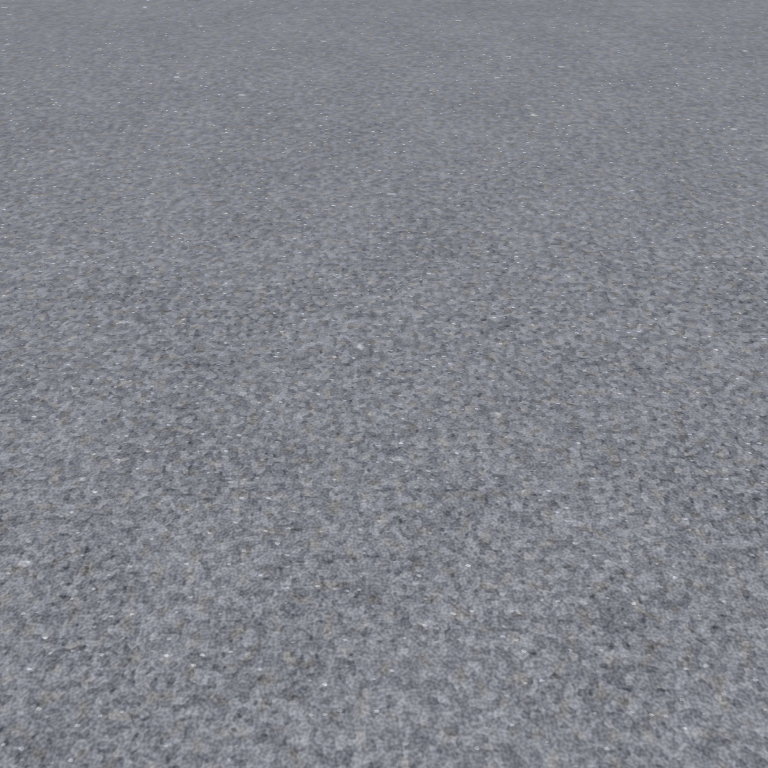
Give the GLSL for this texture, as a WebGL 2 fragment shader.

```glsl
#version 300 es
precision highp float;
// Weathered blue-grey asphalt receding toward a horizon above the canvas.

uniform vec2 u_resolution;
out vec4 fragColor;

const vec3  ASPHALT       = vec3(0.508, 0.520, 0.550);
const vec3  WARM_TINT     = vec3(0.035, 0.010, -0.030);
const float HORIZON       = 1.45;   // height of the vanishing line
const float FORESHORTEN   = 1.5;    // stretch of the ground along the view
const float MIN_FEATURE   = 0.002;  // smallest visible grain height
const float PATCH_FREQ    = 6.0;
const float CLUMP_FREQ    = 34.0;
const float COARSE_FREQ   = 75.0;
const float STONE_FREQ    = 160.0;
const float FINE_FREQ     = 290.0;
const float PATCH_AMOUNT  = 0.025;
const float CLUMP_AMOUNT  = 0.045;
const float COARSE_AMOUNT = 0.085;
const float STONE_AMOUNT  = 0.150;
const float FINE_AMOUNT   = 0.140;
const float PIT_AMOUNT    = 0.100;
const float GLINT_FREQ    = 62.0;
const float CHIP_FREQ     = 17.0;

// Integer hash giving two values in 0..1 per lattice cell.
vec2 hash2(vec2 cell) {
    uvec2 v = uvec2(ivec2(cell)) * 1664525u + 12345u;
    v.x += v.y * 1664525u;
    v.y += v.x * 1664525u;
    v ^= v >> 16u;
    v.x += v.y * 1664525u;
    v.y += v.x * 1664525u;
    v ^= v >> 16u;
    return vec2(v & 65535u) / 65535.0;
}

float cornerSlope(vec2 cell, vec2 offset) {
    float angle = 6.2832 * hash2(cell).x;
    return dot(vec2(cos(angle), sin(angle)), offset);
}

float gradientNoise(vec2 p) {
    vec2 i = floor(p), f = p - i;
    vec2 w = f * f * f * (f * (f * 6.0 - 15.0) + 10.0);
    vec2 e = vec2(1.0, 0.0);
    float low  = mix(cornerSlope(i, f), cornerSlope(i + e.xy, f - e.xy), w.x);
    float high = mix(cornerSlope(i + e.yx, f - e.yx), cornerSlope(i + e.xx, f - e.xx), w.x);
    return mix(low, high, w.y);
}

// Soft-edged cells, each with its own tone in -0.5..0.5.
float stoneTone(vec2 p) {
    vec2 i = floor(p), f = p - i;
    float tone = 0.0, total = 0.0;
    for (int y = -1; y <= 1; y++) {
        for (int x = -1; x <= 1; x++) {
            vec2 cell = vec2(x, y);
            vec2 away = cell + hash2(i + cell) - f;
            float weight = exp(-9.0 * dot(away, away));
            tone += weight * (hash2(i + cell + 517.0).y - 0.5);
            total += weight;
        }
    }
    return tone / total;
}

// Sparse rounded flecks; each one stays inside its own cell.
float flecks(vec2 p, float density, float radius) {
    vec2 i = floor(p), f = p - i;
    vec2 pick = hash2(i + 91.0);
    vec2 away = f - mix(vec2(0.25), vec2(0.75), hash2(i + 233.0));
    away.y += 0.3 * (pick.y - 0.5) * away.x;
    float size = radius * mix(0.55, 1.0, pick.y);
    float wobble = 1.0 + 0.5 * gradientNoise(p * 9.0);
    float body = 1.0 - smoothstep(0.45 * size, size, length(away * vec2(0.8, 1.2)) * wobble);
    return body * step(pick.x, density) * mix(0.5, 1.0, pick.y);
}

// Fades a layer as its grains become too flat to see.
float visibility(float freq, float depth) {
    float grainHeight = 1.0 / (freq * FORESHORTEN * depth * depth);
    return smoothstep(0.2, 1.7, grainHeight / MIN_FEATURE);
}

void main() {
    vec2 uv = gl_FragCoord.xy / u_resolution;

    // Project the canvas onto the ground plane.
    float depth = 1.0 / (HORIZON - uv.y);
    vec2 ground = vec2((uv.x - 0.5) * depth, FORESHORTEN * depth) + 3.0;

    // Worn patches, clumps and grains.
    float worn = gradientNoise(ground * PATCH_FREQ);
    float clump = gradientNoise(ground * CLUMP_FREQ + 11.3);
    float coarse = gradientNoise(ground * COARSE_FREQ + 0.35 * clump);
    float stoneSeen = visibility(STONE_FREQ, depth);
    float shade = PATCH_AMOUNT * worn + CLUMP_AMOUNT * clump;
    shade += COARSE_AMOUNT * coarse * visibility(COARSE_FREQ, depth);
    shade += STONE_AMOUNT * stoneTone(ground * STONE_FREQ + 0.5 * coarse) * stoneSeen;
    shade += FINE_AMOUNT * gradientNoise(ground * FINE_FREQ) * visibility(FINE_FREQ, depth);

    // Dark gaps between stones.
    float pit = gradientNoise(ground * STONE_FREQ * 0.8 + 47.0) - 0.2 * worn;
    shade -= PIT_AMOUNT * smoothstep(0.2, 0.55, pit) * stoneSeen;

    // Small glints and a few larger pale chips.
    float pale = 0.20 * flecks(ground * GLINT_FREQ, 0.20, 0.19) * visibility(COARSE_FREQ, depth);
    pale += 0.15 * flecks(ground * CHIP_FREQ, 0.05, 0.15);

    // Faint brown tint on scattered stones.
    float warm = smoothstep(0.1, 0.5, gradientNoise(ground * COARSE_FREQ * 0.7 + 83.0));
    vec3 color = ASPHALT + shade + pale + 0.6 * warm * WARM_TINT;
    fragColor = vec4(clamp(color, 0.0, 1.0), 1.0);
}
```
